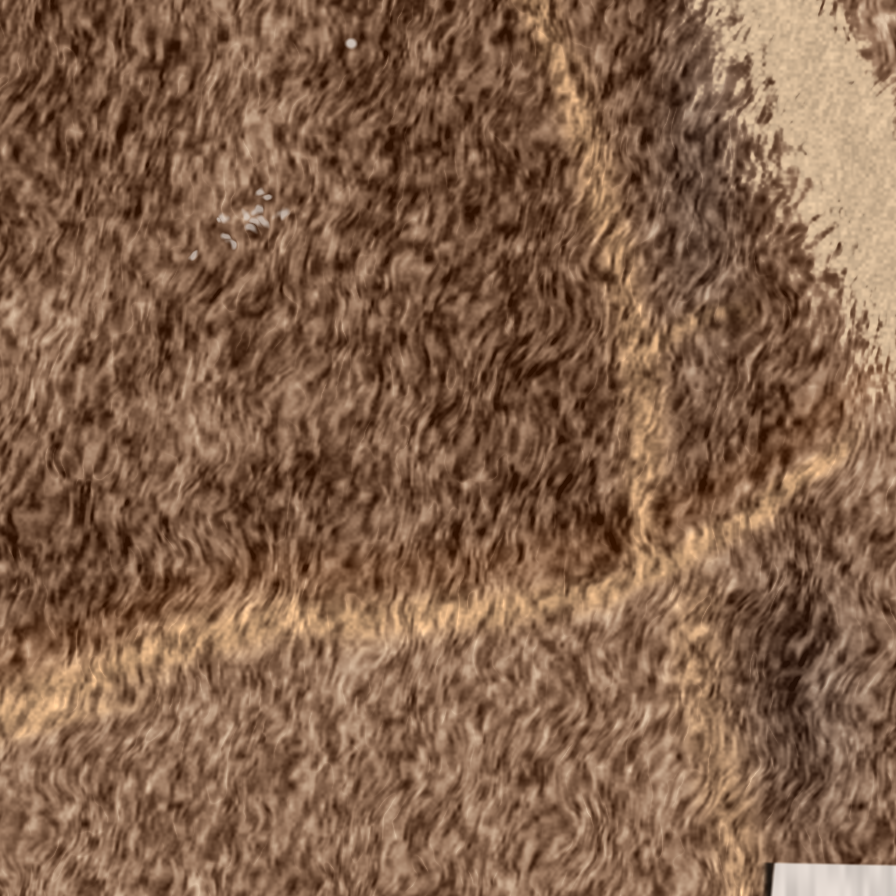
Reproduce this texture procedurally as a three.js fragment shader.

```glsl
// Dry grassland seen from above: brown fields parted by pale trails and a sandy track.
// Curves and soft blobs set the tone of the ground; warped, stretched value noise
// lays the grass blades over it, and a colour ramp turns the tone into earth and straw.
varying vec2 vUv;

const vec3 SOIL = vec3(0.265, 0.15, 0.08);
const vec3 STRAW = vec3(0.62, 0.48, 0.38);
const vec3 PALE = vec3(0.87, 0.76, 0.65);
const vec3 TRAIL = vec3(0.76, 0.60, 0.44);
const vec3 SAND = vec3(0.83, 0.72, 0.59);
const vec3 SLAB = vec3(0.86, 0.82, 0.79);
const vec3 COOL = vec3(-0.035, -0.005, 0.02);
const vec2 BLADE_FREQ = vec2(122.0, 56.0);
const float BLADE_LEAN = 0.20;
const float BLADE_CONTRAST = 1.08;
const float HAIR_STRENGTH = 0.26;
const float UPPER_TONE = 0.30;
const float LOWER_TONE = 0.44;
const int STONES = 14;

float hash(vec2 p) {
  vec3 q = fract(p.xyx * 0.1031);
  q += dot(q, q.yzx + 33.33);
  return fract((q.x + q.y) * q.z);
}

float noise(vec2 p) {
  vec2 i = floor(p), f = fract(p);
  f = f * f * (3.0 - 2.0 * f);
  return mix(mix(hash(i), hash(i + vec2(1.0, 0.0)), f.x),
             mix(hash(i + vec2(0.0, 1.0)), hash(i + 1.0), f.x), f.y);
}

float fbm(vec2 p) {
  float sum = 0.0, amp = 0.53;
  for (int i = 0; i < 4; i++) {
    sum += amp * noise(p);
    p = p * 2.03 + 17.3;
    amp *= 0.5;
  }
  return sum;
}

float blob(vec2 p, vec2 centre, vec2 radius) {
  vec2 d = (p - centre) / radius;
  return exp(-dot(d, d));
}

float band(float d, float width) {
  return exp(-d * d / (width * width));
}

// Long trail: height of its centre line at x
float trailHeight(float x) {
  return 0.185 + 0.125 * smoothstep(-0.12, 0.34, x)
       + 0.2 * pow(max(x - 0.42, 0.0) / 0.53, 2.4);
}

// Broad tone of the two fields with their light and dark patches
float groundTone(vec2 p, float above) {
  float t = mix(LOWER_TONE, UPPER_TONE, smoothstep(-0.03, 0.05, above));
  t -= 0.11 * smoothstep(0.80, 0.86, p.x) * (1.0 - smoothstep(-0.03, 0.03, above));
  t += 0.19 * blob(p, vec2(0.20, 0.50), vec2(0.07, 0.055));
  t += 0.13 * blob(p, vec2(0.04, 0.64), vec2(0.08, 0.10));
  t += 0.20 * blob(p, vec2(0.30, 0.99), vec2(0.06, 0.06));
  t += 0.13 * blob(p, vec2(0.27, 0.86), vec2(0.05, 0.09));
  t += 0.15 * blob(p, vec2(0.94, 0.21), vec2(0.03, 0.08));
  t -= 0.07 * blob(p, vec2(0.48, 0.86), vec2(0.13, 0.20));
  t -= 0.09 * blob(p, vec2(0.63, 0.60), vec2(0.06, 0.22));
  t -= 0.11 * blob(p, vec2(0.66, 0.41), vec2(0.06, 0.05));
  t -= 0.08 * blob(p, vec2(0.10, 0.37), vec2(0.16, 0.04));
  t -= 0.12 * blob(p, vec2(0.82, 0.54), vec2(0.07, 0.08));
  t -= 0.10 * blob(p, vec2(0.85, 0.73), vec2(0.03, 0.10));
  t -= 0.24 * blob(p, vec2(0.88, 0.24), vec2(0.035, 0.09));
  return t + 0.22 * (fbm(p * 11.0) - 0.5);
}

void main() {
  vec2 p = vUv;
  vec2 wobble = vec2(fbm(p * 22.0), fbm(p * 22.0 + 61.0)) - 0.5;
  vec2 w = p + 0.022 * wobble;
  float above = w.y - trailHeight(w.x);

  // Grass blades: short stretched noise, bent by a slower warp
  vec2 q = p + vec2(0.030 * noise(p * 14.0) + 0.007 * noise(p * 47.0) - BLADE_LEAN * p.y,
                    0.012 * noise(p * 27.0 + 9.0));
  float blades = 0.52 * noise(q * BLADE_FREQ) + 0.48 * noise(q * BLADE_FREQ * 1.8 + 31.0) - 0.5;
  vec2 strand = q + vec2(0.5 * p.y * BLADE_LEAN, 0.0) + 0.02 * wobble;
  float ridge = 1.0 - abs(2.0 * noise(strand * BLADE_FREQ * vec2(0.75, 0.55) + 70.0) - 1.0);
  float hair = ridge * ridge * ridge * smoothstep(0.35, 0.75, noise(p * 55.0 + 5.0)) - 0.16;
  float grain = noise(p * 250.0) - 0.5;

  // Trails
  float width = mix(0.027, 0.017, smoothstep(0.2, 0.85, p.x));
  float trail = 1.1 * band(above, width) * (1.0 - smoothstep(0.93, 0.98, p.x));
  trail += 0.6 * band(w.y - 0.18 - 0.25 * w.x, 0.012) * (1.0 - smoothstep(0.08, 0.22, p.x));
  float upX = 0.718 - 0.12 * pow(max(w.y - 0.53, 0.0) / 0.47, 1.5);
  trail += 0.85 * band(w.x - upX, 0.023) * smoothstep(0.35, 0.39, p.y);
  trail += 0.7 * band(w.y - 0.65 + 2.5 * pow(0.85 - w.x, 2.0), 0.014)
         * smoothstep(0.71, 0.74, p.x) * (1.0 - smoothstep(0.82, 0.86, p.x));
  float downX = 0.825 - 0.05 * smoothstep(0.0, 0.3, w.y);
  trail += 0.65 * band(w.x - downX, 0.030) * (1.0 - smoothstep(0.32, 0.38, p.y));
  trail = clamp(trail * (0.85 + 1.3 * blades), 0.0, 1.0);

  // Sandy track with a ragged edge, and its thin grass verge
  float drop = 1.0 - w.y;
  float inside = w.x - (0.785 + 0.3 * drop + 0.4 * drop * drop);
  float farSide = 0.93 + 0.6 * drop - w.x;
  float ragged = 0.13 * blades + 0.03 * grain;
  float sand = smoothstep(-0.015, 0.04, inside + ragged) * smoothstep(-0.01, 0.015, farSide + 0.5 * ragged);
  float verge = smoothstep(-0.055, 0.02, inside) + blob(p, vec2(0.98, 0.50), vec2(0.05, 0.10));

  // Colour ramp over the combined tone
  float tone = groundTone(p, above) + 0.22 * min(verge, 1.0) + 0.08 * band(above, 0.055);
  tone += BLADE_CONTRAST * blades + HAIR_STRENGTH * hair + 0.14 * grain;
  vec3 color = mix(SOIL, STRAW, clamp(tone / 0.57, -0.25, 1.0));
  color = mix(color, PALE, clamp((tone - 0.57) / 0.5, 0.0, 1.0));
  float cool = blob(p, vec2(0.90, 0.22), vec2(0.09, 0.16)) + blob(p, vec2(0.78, 0.82), vec2(0.06, 0.22));
  color += COOL * (cool - 0.6 * band(above - 0.05, 0.035));
  color = mix(color, TRAIL * (1.0 + 0.7 * blades + 0.25 * hair + 0.2 * grain), 0.85 * trail);
  color = mix(color, SAND * (1.0 + 0.16 * grain + 0.14 * blades), 0.93 * sand);

  // Small pale stones strewn along a short diagonal, and one lone stone
  float stones = smoothstep(0.008, 0.003, length(p - vec2(0.391, 0.952) + 0.01 * wobble));
  for (int i = 0; i < STONES; i++) {
    float k = float(i);
    float along = sqrt(hash(vec2(k, 3.0)));
    vec2 at = mix(vec2(0.20, 0.70), vec2(0.31, 0.77), along);
    at += 0.035 * (vec2(hash(vec2(k, 11.0)), hash(vec2(k, 23.0))) - 0.5);
    float size = 0.004 + 0.004 * hash(vec2(k, 41.0));
    vec2 offset = p - at + 0.03 * wobble + 0.006 * blades;
    stones = max(stones, 0.8 * (1.0 - smoothstep(size * 0.3, size, length(offset))));
  }
  color = mix(color, SLAB, 0.85 * stones);

  // Pale slab in the corner with a shadow on its left side
  float slabTop = 0.037 - 0.02 * (p.x - 0.862);
  float low = 1.0 - smoothstep(-0.002, 0.002, p.y - slabTop);
  color *= 1.0 - 0.75 * low * band(p.x - 0.859, 0.006);
  float slab = low * smoothstep(0.862, 0.867, p.x + 0.1 * (slabTop - p.y));
  color = mix(color, SLAB * (0.92 + 0.16 * noise(p * vec2(150.0, 30.0))), slab);
  gl_FragColor = vec4(clamp(color, 0.0, 1.0), 1.0);
}
```
